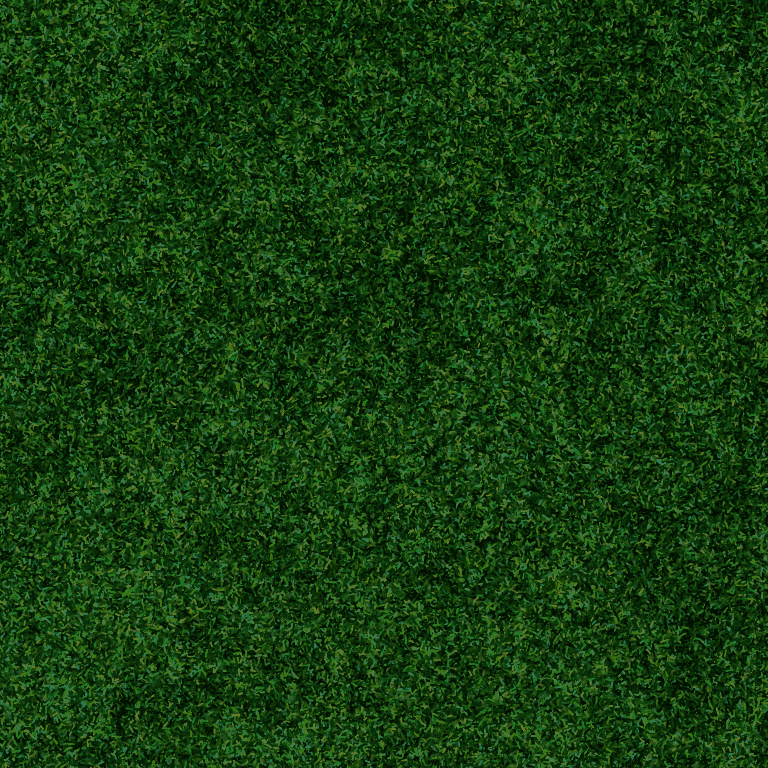
Reproduce this texture procedurally as a Shadertoy shader.

```glsl
#define BLADE_DENSITY 150.0
#define BLADE_LAYERS 5
#define BLADE_LENGTH 0.55
#define BLADE_WIDTH 0.19
#define BLADE_CONTRAST 4.5
#define GRAIN_CONTRAST 1.0
#define CLUMP_CONTRAST 1.0
#define PATCH_CONTRAST 0.7
#define TINT_SPREAD 0.9
#define PALE_SHARE 0.6

const float TAU = 6.2831853;

vec3 hash3(vec2 p) {
    vec3 q = fract(vec3(p.xyx) * vec3(0.1031, 0.1030, 0.0973));
    q += dot(q, q.yxz + 33.33);
    return fract((q.xxy + q.yzz) * q.zyx);
}

vec2 gradientAt(vec2 cell) {
    float angle = TAU * hash3(cell + 17.0).x;
    return vec2(cos(angle), sin(angle));
}

float gradientNoise(vec2 p) {
    vec2 i = floor(p), f = fract(p);
    vec2 u = f * f * f * (f * (f * 6.0 - 15.0) + 10.0);
    vec2 e = vec2(1.0, 0.0);
    float low = mix(dot(gradientAt(i), f), dot(gradientAt(i + e), f - e), u.x);
    float high = mix(dot(gradientAt(i + e.yx), f - e.yx),
                     dot(gradientAt(i + 1.0), f - 1.0), u.x);
    return mix(low, high, u.y);
}

float segmentDistance(vec2 p, vec2 halfAxis) {
    float along = clamp(dot(p, halfAxis) / dot(halfAxis, halfAxis), -1.0, 1.0);
    return length(p - halfAxis * along);
}

// Overlapping short blades: x is tone, y is tint, z is paleness
vec3 bladeField(vec2 uv, float pixel) {
    vec3 field = vec3(-1.2, 0.0, 0.0);
    float soft = 0.5 * max(pixel, 0.0016) * BLADE_DENSITY;
    for (int layer = 0; layer < BLADE_LAYERS; layer++) {
        vec2 offset = vec2(37.3, 71.7) * float(layer);
        vec2 p = uv * BLADE_DENSITY + offset;
        vec2 home = floor(p);
        for (int y = -1; y <= 1; y++)
        for (int x = -1; x <= 1; x++) {
            vec2 cell = home + vec2(x, y);
            vec3 place = hash3(cell + offset * 3.0);
            vec3 look = hash3(cell + offset * 5.0 + 211.0);
            float angle = TAU * place.z;
            vec2 halfAxis = BLADE_LENGTH * mix(0.5, 1.1, look.z) * vec2(cos(angle), sin(angle));
            float d = segmentDistance(p - cell - place.xy, halfAxis);
            float cover = 1.0 - smoothstep(BLADE_WIDTH - soft, BLADE_WIDTH + soft, d);
            vec3 blade = vec3((look.x - 0.5) * BLADE_CONTRAST, look.y - 0.5,
                              step(look.z, PALE_SHARE));
            field = mix(field, blade, cover);
        }
    }
    return field;
}

// Tone runs from deep shade through mid green to lit blade tips
vec3 grassColor(float tone, float tint, float pale) {
    vec3 shade = vec3(0.01, 0.06, 0.005);
    vec3 deep = vec3(0.04, 0.19, 0.03);
    vec3 leaf = vec3(0.09, 0.29, 0.05);
    vec3 bright = vec3(0.19, 0.46, 0.11);
    vec3 dusty = vec3(0.16, 0.31, 0.14);
    vec3 tip = vec3(0.29, 0.48, 0.24);
    vec3 vivid = mix(shade, deep, smoothstep(-2.0, -0.4, tone));
    vivid = mix(vivid, leaf, smoothstep(-0.4, 0.5, tone));
    vivid = mix(vivid, bright, smoothstep(0.5, 1.6, tone));
    vec3 dry = mix(vivid, dusty, smoothstep(0.4, 0.9, tone));
    dry = mix(dry, tip, smoothstep(0.9, 1.8, tone));
    vec3 color = mix(vivid, dry, pale);
    return color * (1.0 + TINT_SPREAD * tint * vec3(1.0, 0.0, -1.0));
}

void mainImage(out vec4 fragColor, in vec2 fragCoord) {
    float pixel = 1.0 / iResolution.y;
    vec2 uv = fragCoord * pixel;
    vec3 blades = bladeField(uv, pixel);

    // Grain, clumps and broad patches of light
    float tone = blades.x;
    tone += GRAIN_CONTRAST * gradientNoise(uv * 210.0);
    tone += CLUMP_CONTRAST * gradientNoise(uv * 42.0 + 9.0);
    tone += PATCH_CONTRAST * gradientNoise(uv * 15.0 + 31.0);
    tone += PATCH_CONTRAST * gradientNoise(uv * 4.0 + 53.0);
    tone += 0.3 * (0.5 - uv.y) + 0.2 * (0.5 - uv.x);

    fragColor = vec4(grassColor(tone, blades.y, blades.z), 1.0);
}
```
